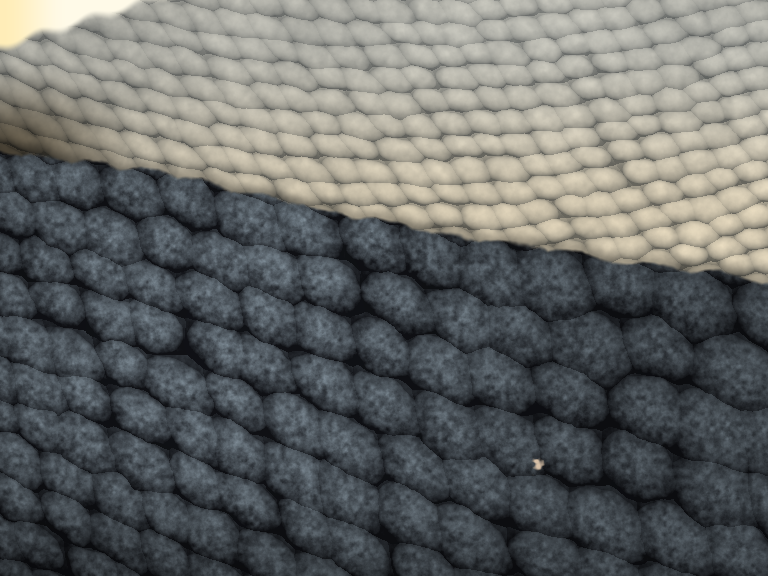
Give the GLSL for this texture, as a Shadertoy shader.

```glsl
// Chunky chenille knit: a dark slate band in front of a soft cream band, seen at an angle.

vec2 hash2(vec2 p) {
    vec3 q = fract(vec3(p.xyx) * vec3(0.1031, 0.1030, 0.0973));
    q += dot(q, q.yzx + 33.33);
    return fract((q.xx + q.yz) * q.zy);
}

float noise(vec2 p) {
    vec2 i = floor(p), f = fract(p);
    f = f * f * (3.0 - 2.0 * f);
    float low = mix(hash2(i).x, hash2(i + vec2(1, 0)).x, f.x);
    float high = mix(hash2(i + vec2(0, 1)).x, hash2(i + vec2(1, 1)).x, f.x);
    return mix(low, high, f.y);
}

float fbm(vec2 p) {
    float sum = 0.0, amp = 0.5;
    for (int i = 0; i < 4; i++) {
        sum += amp * noise(p);
        p = mat2(1.6, 1.2, -1.2, 1.6) * p + 7.3;
        amp *= 0.5;
    }
    return sum;
}

// Rows of jittered, tilted domes. Returns height and facing (negative = upper side).
vec2 stitches(vec2 g, float tilt) {
    float best = -1.0, facing = 0.0;
    for (int j = -1; j <= 1; j++) {
        float row = floor(g.y) + float(j);
        float x = g.x + hash2(vec2(row + 40.0, 3.0)).x;
        for (int i = -1; i <= 1; i++) {
            float col = floor(x) + float(i);
            vec2 r = hash2(vec2(col + 90.0, row + 50.0));
            vec2 q = vec2(x - col, g.y - row) - 0.5 - (r - 0.5) * vec2(0.3, 0.2);
            q.y += tilt * q.x;
            q /= vec2(0.66, 0.56) * (0.9 + 0.2 * r.y);
            float h = 1.0 - dot(q, q);
            if (h > best) {
                best = h;
                facing = q.y;
            }
        }
    }
    return vec2(sqrt(max(best, 0.0)), facing);
}

vec3 creamKnit(vec2 p) {
    vec2 w = p + 0.012 * (vec2(fbm(p * 22.0), fbm(p * 22.0 + 31.0)) - 0.5);
    // Rows sag in the middle and climb to the right
    float sag = 0.22 * (w.x - 0.7) * (w.x - 0.7);
    vec2 s = stitches(vec2(w.x * 18.0 + w.y * 5.0, (sag - w.y) * 25.0), -0.2);
    float shade = 0.18 + 0.75 * s.x - 0.28 * s.y;
    shade = mix(shade, 0.62, 0.35 * smoothstep(0.65, 1.0, p.y));
    shade += 0.28 * (fbm(p * 75.0) - 0.47) + 0.25 * (fbm(p * 5.0) - 0.47);
    vec3 col = mix(vec3(0.39, 0.39, 0.37), vec3(0.84, 0.81, 0.74), clamp(shade, 0.0, 1.1));
    // Cool tint far away, brown shadow at the left end of the seam
    col *= mix(vec3(1.02, 1.0, 0.96), vec3(0.95, 0.98, 1.02), smoothstep(0.6, 0.95, p.y));
    col *= mix(vec3(0.48, 0.45, 0.40), vec3(1.0),
               smoothstep(0.0, 0.22, length((p - vec2(0.0, 0.74)) * vec2(0.8, 1.3))));
    return col * (0.93 + 0.09 * smoothstep(0.1, 0.9, p.x));
}

vec3 slateKnit(vec2 p, vec2 g) {
    vec2 s = stitches(g, -0.28);
    float fuzz = fbm(p * 110.0) - 0.47;
    float shade = 0.02 + 0.76 * s.x - 0.22 * s.y;
    shade += 0.75 * fuzz * (0.4 + s.x) + 0.25 * (fbm(p * 9.0) - 0.47);
    // Brightest across the left middle, fading to the lower corners
    float glow = 0.78 + 0.3 * exp(-4.0 * dot(p - vec2(0.4, 0.42), p - vec2(0.4, 0.42)));
    glow *= 0.72 + 0.28 * smoothstep(-0.05, 0.3, p.y + 0.15 * p.x);
    return mix(vec3(0.055, 0.06, 0.075), vec3(0.41, 0.455, 0.49), clamp(shade, 0.0, 1.2)) * glow;
}

void mainImage(out vec4 fragColor, in vec2 fragCoord) {
    vec2 p = fragCoord / iResolution.y;

    // Slate rows fan out towards the right
    vec2 w = p + 0.022 * (vec2(fbm(p * 20.0), fbm(p * 20.0 + 17.0)) - 0.47);
    float depth = 0.735 - 0.175 * w.x - w.y + 0.008 * sin(w.x * 6.0);
    float column = log(0.085 + 0.035 * w.x) / 0.035;
    vec2 grid = vec2(column + depth * 2.5, depth / (0.07 + 0.03 * w.x));

    vec3 col = creamKnit(p);

    // Bright backdrop in the upper left corner
    float corner = p.y - 0.917 - 0.31 * p.x + 0.006 * sin(p.x * 70.0);
    vec3 backdrop = mix(vec3(1.0, 0.93, 0.72), vec3(1.0, 0.98, 0.91), smoothstep(0.0, 0.12, p.x));
    col = mix(col, backdrop, smoothstep(-0.008, 0.01, corner));

    // Scalloped seam with a soft contact shadow
    float seam = depth + 0.009 * abs(sin(3.14159 * grid.x)) - 0.004;
    col *= 1.0 - 0.25 * smoothstep(-0.03, 0.0, seam);
    col = mix(col, slateKnit(p, grid), smoothstep(-0.004, 0.004, seam));

    // Small glint caught in the yarn
    vec2 q = (p - vec2(0.934, 0.191)) * vec2(1.0, 0.75);
    float glint = smoothstep(0.012, 0.004, length(q) + 0.012 * (noise(p * 160.0) - 0.4));
    col = mix(col, vec3(0.95, 0.84, 0.72), 0.85 * glint);

    fragColor = vec4(clamp(col, 0.0, 1.0), 1.0);
}
```
